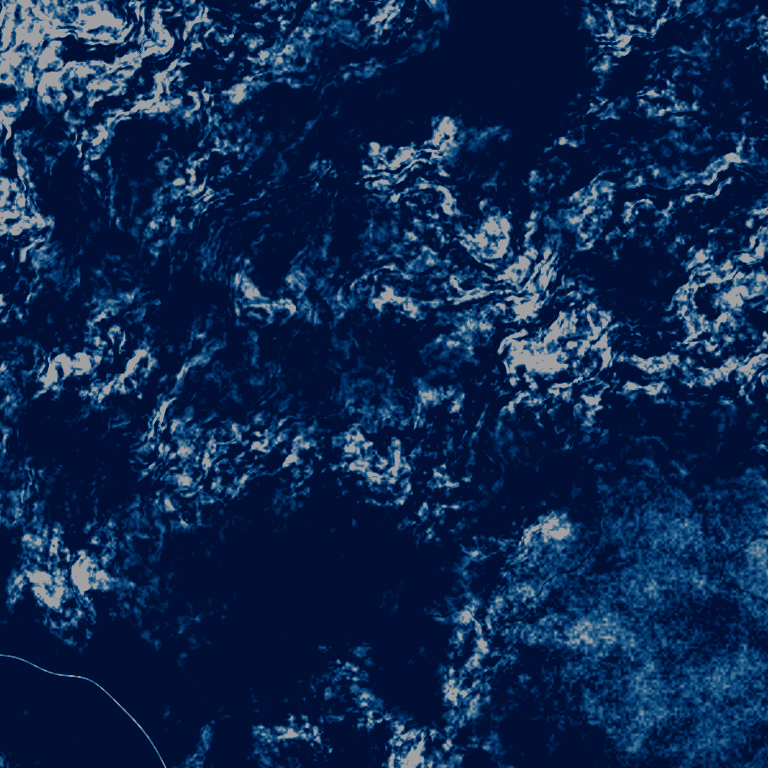
Reproduce this texture procedurally as a Shadertoy shader.

```glsl
// Aerial view of folded rock: pale broken strata and blue haze on deep navy ground.

const vec3 RAMP[6] = vec3[6](
    vec3(0.00, 0.06, 0.20),   // navy ground
    vec3(0.00, 0.14, 0.33),   // deep blue
    vec3(0.02, 0.25, 0.46),   // blue
    vec3(0.13, 0.37, 0.54),   // steel
    vec3(0.37, 0.49, 0.59),   // slate
    vec3(0.63, 0.63, 0.64));  // pale rock
const float RAMP_STEP = 0.41;      // tone between two ramp colours
const float TONE_BIAS = 0.06;
const float PATCH_SCALE = 7.5;
const float WARP_AMOUNT = 0.024;
const float BAND_COUNT = 62.0;     // strata across the canvas
const float CLUMP_SCALE = 75.0;
const float GRAIN_SCALE = 300.0;
const float VEIN_WIDTH = 0.0011;
const vec2 HAZE_CENTER = vec2(0.93, 0.18);
const vec2 HAZE_RADIUS = vec2(0.38, 0.25);

vec2 hash2(vec2 p) {
    vec3 h = fract(p.xyx * vec3(0.1031, 0.1030, 0.0973));
    h += dot(h, h.yzx + 33.33);
    return fract((h.xx + h.yz) * h.zy);
}

float valueNoise(vec2 p) {
    vec2 i = floor(p), f = fract(p);
    f = f * f * (3.0 - 2.0 * f);
    float low = mix(hash2(i).x, hash2(i + vec2(1, 0)).x, f.x);
    float high = mix(hash2(i + vec2(0, 1)).x, hash2(i + vec2(1, 1)).x, f.x);
    return 2.0 * mix(low, high, f.y) - 1.0;
}

// Layered noise scaled to a deviation of about one
float layers(vec2 p) {
    float sum = 0.0, amp = 1.9;
    for (int k = 0; k < 5; k++) {
        sum += amp * valueNoise(p);
        p = mat2(1.6, 1.2, -1.2, 1.6) * p + 7.3;
        amp *= 0.58;
    }
    return sum;
}

// Cellular noise with cells of uneven size, positive near their points
float cells(vec2 p) {
    vec2 i = floor(p), f = fract(p);
    float nearest = 4.0;
    for (int y = -1; y <= 1; y++)
        for (int x = -1; x <= 1; x++) {
            vec2 o = vec2(x, y);
            vec2 point = hash2(i + o);
            float shrink = 0.5 * hash2(i + o + 91.0).y;
            nearest = min(nearest, length(o + point - f) + shrink);
        }
    return (0.66 - nearest) * 5.0;
}

float blob(vec2 p, vec2 center, vec2 radius) {
    return 1.0 - smoothstep(0.4, 1.0, length((p - center) / radius));
}

// Coordinates along and across the folds, which lean up to the right
vec2 foldAxes(vec2 p, vec2 warp) {
    float angle = mix(1.2, 0.6, clamp(p.x, 0.0, 1.0));
    float c = cos(angle), s = sin(angle);
    return mat2(c, -s, s, c) * (p - 0.5 + WARP_AMOUNT * warp);
}

// Short streaks with a trace of regular banding
float strata(vec2 axes, vec2 p) {
    float streaks = layers(axes * vec2(20.0, 46.0) + 11.0);
    float phase = 6.2832 * BAND_COUNT * axes.y + 1.8 * layers(p * 22.0);
    return 0.9 * streaks + 0.6 * sin(phase);
}

// Thin pale line that bends down across the lower left corner
float vein(vec2 p) {
    float bend = max(p.x - 0.11, 0.0);
    float curve = 0.147 - 0.3 * p.x - 7.5 * bend * bend + 0.003 * sin(70.0 * p.x);
    float slope = 0.3 + 15.0 * bend;
    float dist = abs(p.y - curve) / sqrt(1.0 + slope * slope);
    return 1.0 - smoothstep(0.5 * VEIN_WIDTH, 1.6 * VEIN_WIDTH, dist);
}

vec3 rampColor(float tone) {
    float t = tone / RAMP_STEP;
    vec3 color = RAMP[0];
    for (int k = 1; k < 6; k++)
        color = mix(color, RAMP[k], clamp(t - float(k - 1), 0.0, 1.0));
    return color;
}

void mainImage(out vec4 fragColor, in vec2 fragCoord) {
    vec2 p = fragCoord / iResolution.xy;
    vec2 warp = vec2(layers(p * 6.0 + 3.0), layers(p * 6.0 + 47.0));
    vec2 bent = p + 0.5 * WARP_AMOUNT * warp;
    vec2 axes = foldAxes(p, warp);

    // Patches, quiet basins and dark channels
    float basins = blob(bent, vec2(0.62, 0.92), vec2(0.14, 0.11))
                 + blob(bent, vec2(0.08, 0.06), vec2(0.22, 0.15))
                 + blob(bent, vec2(0.35, 0.17), vec2(0.07, 0.10));
    float patches = layers(bent * PATCH_SCALE + 21.0) - 2.2 * basins
                  + 0.4 * blob(bent, vec2(0.60, 0.62), vec2(0.40, 0.34));
    float channels = 1.0 - smoothstep(0.0, 0.1, abs(layers(bent * 3.5 + 60.0)));

    // Crisp detail, strongest inside the patches
    float grain = 1.8 * valueNoise(p * GRAIN_SCALE) + 1.4 * valueNoise(p * 170.0 + 9.0);
    float clumps = cells((p + 0.3 * WARP_AMOUNT * warp) * CLUMP_SCALE);
    float blotches = layers(bent * 30.0 + 80.0);
    float folds = mix(blotches, strata(axes, p), smoothstep(0.1, 0.5, p.y));
    float gate = mix(0.4, 1.15, smoothstep(-0.9, 1.1, patches));
    float islands = smoothstep(1.2, 1.7, layers(axes * vec2(13.0, 27.0) + 5.0));
    float detail = 0.8 * folds + 0.42 * clumps + 0.36 * grain + 0.8 * islands;
    float tone = TONE_BIAS + 0.42 * patches + gate * detail - 0.8 * channels;

    // Speckled haze in the lower right
    float haze = blob(bent, HAZE_CENTER, HAZE_RADIUS);
    float hazeTone = 0.66 + 0.4 * layers(bent * vec2(6.0, 10.0) + 33.0)
                   + 0.2 * blotches + 0.3 * grain - 0.7 * channels;
    tone = mix(tone, hazeTone, 0.85 * haze);

    tone = max(tone, vein(p) * (1.6 + 0.25 * grain));
    fragColor = vec4(rampColor(tone), 1.0);
}
```
